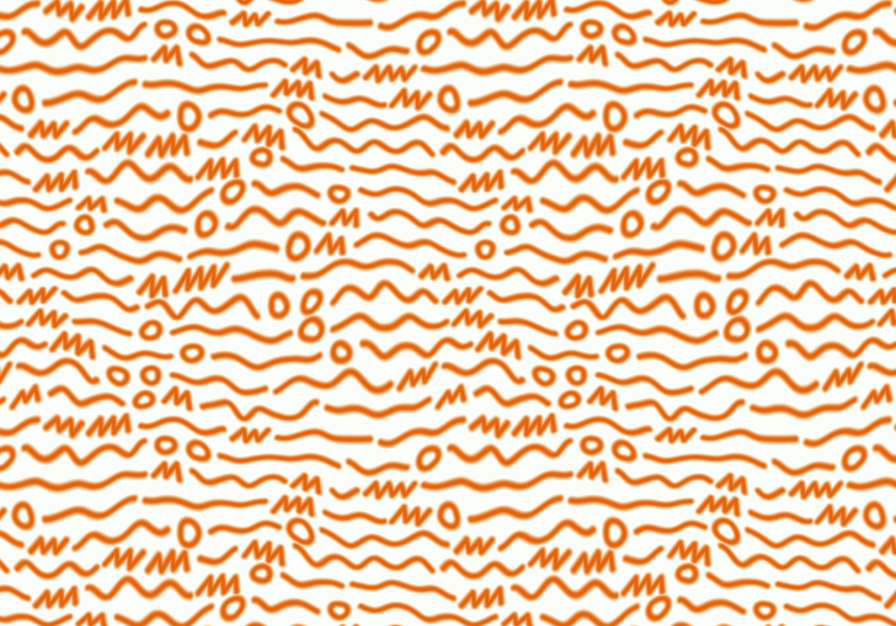
A Shadertoy shader for this pattern:

```glsl
#define TILE vec2(0.68, 0.665)
#define ROWS 16.0
#define CELLS 3.0
#define JITTER 0.4
#define GAP 0.018
#define STROKE 0.0050
#define SOFTNESS 0.0041
#define TOOTH 0.0102
#define SWAY 0.012
#define INK vec3(0.895, 0.39, 0.05)
#define PAPER vec3(0.985, 0.992, 0.985)

const float TAU = 6.2831853;

vec4 hash4(vec2 p) {
    vec4 q = fract(p.xyxy * vec4(0.1031, 0.1030, 0.0973, 0.1099));
    q += dot(q, q.wzxy + 33.33);
    return fract((q.xxyz + q.yzzw) * q.zywx);
}

// One-dimensional gradient noise, about -1 to 1
float gradientNoise(float x, float seed) {
    float i = floor(x), f = x - i;
    float g0 = hash4(vec2(i, seed)).x * 2.0 - 1.0;
    float g1 = hash4(vec2(i + 1.0, seed)).x * 2.0 - 1.0;
    return 2.0 * mix(g0 * f, g1 * (f - 1.0), f * f * (3.0 - 2.0 * f));
}

float segmentDistance(vec2 p, vec2 a, vec2 b) {
    vec2 ab = b - a;
    return length(p - a - ab * clamp(dot(p - a, ab) / dot(ab, ab), 0.0, 1.0));
}

// Height of a hand-drawn wave along its stroke
float waveHeight(float x, vec4 h) {
    float seed = h.x * 97.0;
    float amplitude = mix(0.0028, 0.0115, pow(h.y, 1.4)) * (1.0 + 0.5 * gradientNoise(x * 13.0, seed));
    float phase = TAU * (x / mix(0.062, 0.09, h.z) + h.w) + gradientNoise(x * 16.0, seed + 5.0);
    return amplitude * sin(phase) + 0.005 * gradientNoise(x * 9.0, seed + 11.0);
}

// Slides a point along the wave to the nearest place
float waveDistance(vec2 p, float left, float right, vec4 h) {
    if (p.x < left - 0.02 || p.x > right + 0.02) return 1.0;
    float x = clamp(p.x, left, right);
    float y = waveHeight(x, h);
    for (int i = 0; i < 3; i++) {
        float slope = (waveHeight(x + 0.001, h) - y) / 0.001;
        x = clamp(x - (x - p.x + (y - p.y) * slope) / (1.0 + slope * slope), left, right);
        y = waveHeight(x, h);
    }
    return length(p - vec2(x, y));
}

// Slightly lopsided ring
float loopDistance(vec2 p, vec4 h) {
    float angle = atan(p.y, p.x);
    float radius = mix(0.0125, 0.0175, h.y * h.y);
    float wobble = 0.09 * sin(2.0 * angle + TAU * h.z) + 0.04 * sin(3.0 * angle + TAU * h.w);
    return abs(length(p) - radius * (1.0 + wobble));
}

// Slanted scribble with uneven upright teeth, centred on the origin
float scribbleDistance(vec2 p, float teeth, vec4 h) {
    float fall = (h.w - 0.3) * 2.2 / teeth;
    float halfHeight = mix(0.009, 0.0145, h.z);
    float d = 1.0;
    vec2 last = vec2(0.0);
    for (float i = 0.0; i <= 7.0; i++) {
        if (i > teeth) break;
        vec4 r = hash4(vec2(i, h.x * 83.0));
        float y = halfHeight * mix(0.7, 1.1, r.x) * (mod(i, 2.0) * 2.0 - 1.0);
        float x = (i - 0.5 * teeth + 0.3 * (r.y - 0.5)) * TOOTH;
        vec2 tip = vec2(x + 0.35 * y, y - fall * x);
        if (i > 0.0) d = min(d, segmentDistance(p, last, tip));
        last = tip;
    }
    return d;
}

// A wave with a loop or scribble before or after it
float motifDistance(vec2 p, float span, vec2 id) {
    vec4 h = hash4(id + 21.0), shape = hash4(id + 57.0), wave = hash4(id + 93.0);
    bool isLoop = h.x < 0.47, doodleFirst = h.z < 0.5;
    float teeth = 4.0 + floor(h.y * 3.99);
    float doodleWidth = isLoop ? 0.034 : teeth * TOOTH;
    float end = span - GAP;
    float taken = doodleWidth + GAP;
    float doodleX = doodleFirst ? 0.5 * doodleWidth : end - 0.5 * doodleWidth;
    vec2 q = p - vec2(doodleX, 0.008 * (h.w - 0.5));
    float doodle = isLoop ? loopDistance(q, shape) : scribbleDistance(q, teeth, shape);
    float left = doodleFirst ? taken : 0.0;
    float right = doodleFirst ? end : end - taken;
    return min(doodle, waveDistance(p, left, right, wave));
}

// Boundary between two cells of a row, in cell units
float cellEdge(float cell, float rowId) {
    return cell + JITTER * hash4(vec2(mod(cell, CELLS), rowId) + 3.0).x;
}

float rowDistance(vec2 p, float row) {
    float rowId = mod(row, ROWS), cellWidth = TILE.x / CELLS;
    float u = p.x / cellWidth + CELLS * hash4(vec2(rowId, 71.0)).y;
    float y = p.y - (row + 0.5) * TILE.y / ROWS;
    float d = 1.0;
    for (float i = -1.0; i <= 1.0; i++) {
        float cell = floor(u) + i;
        float start = cellEdge(cell, rowId);
        float span = (cellEdge(cell + 1.0, rowId) - start) * cellWidth;
        d = min(d, motifDistance(vec2((u - start) * cellWidth, y), span, vec2(mod(cell, CELLS), rowId)));
    }
    return d;
}

void mainImage(out vec4 fragColor, in vec2 fragCoord) {
    vec2 p = fragCoord / iResolution.y;
    vec2 turn = TAU * p / TILE;
    p.y += SWAY * (sin(turn.x + turn.y) + 0.5 * sin(3.0 * turn.x - turn.y));
    float row = floor(p.y * ROWS / TILE.y);
    float d = 1.0;
    for (float i = -1.0; i <= 1.0; i++) d = min(d, rowDistance(p, row + i));

    // Soft ink edge with a faint warm fringe
    float soft = max(SOFTNESS, 0.75 / iResolution.y);
    float cover = 1.0 - smoothstep(STROKE - soft, STROKE + soft, d);
    fragColor = vec4(mix(PAPER, INK, pow(vec3(cover), vec3(1.2, 1.0, 0.85))), 1.0);
}
```
